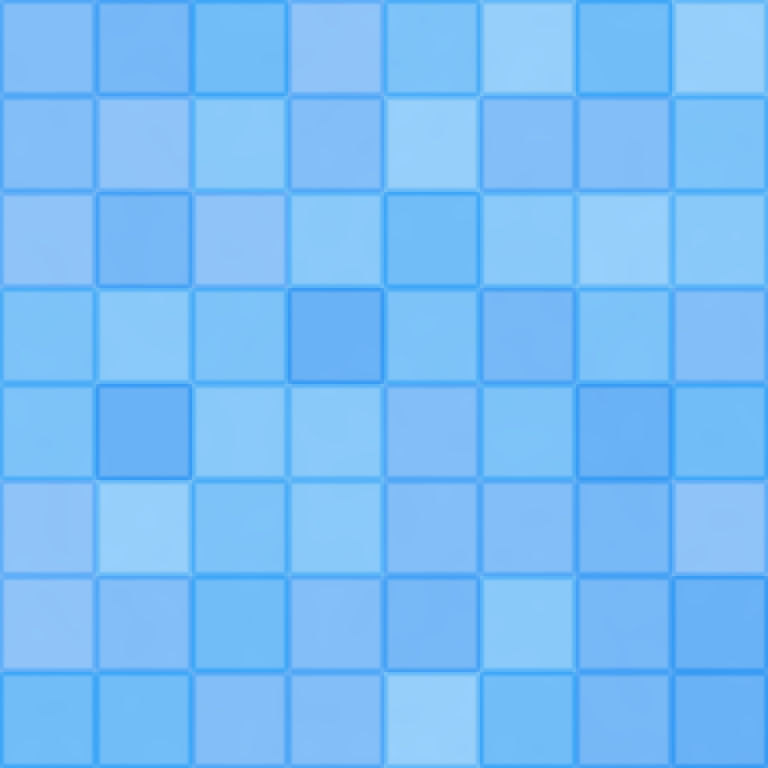
A WebGL 1 fragment shader for this pattern:

```glsl
precision highp float;
// Eight by eight grid of square pool tiles in varied light blues with soft darker seams.

uniform vec2 u_resolution;

#define TILES 8.0
#define LEVELS 8.0
#define SEAM_CORE 0.010
#define SEAM_FADE 0.066
#define CORNER_LIGHT 1.4
#define DARK_BLUE vec3(0.416, 0.698, 0.965)
#define LIGHT_BLUE vec3(0.588, 0.780, 0.977)
#define CYAN_SHIFT vec3(0.0, 0.032, 0.004)
#define SEAM_DROP vec3(0.195, 0.090, 0.010)
#define MOTTLE 0.006

float hash(vec2 p) {
    vec3 q = fract(vec3(p.xyx) * 0.1031);
    q += dot(q, q.yzx + 33.33);
    return fract((q.x + q.y) * q.z);
}

float cornerSlope(vec2 corner, vec2 offset) {
    float angle = 6.2832 * hash(corner + 71.0);
    return dot(vec2(cos(angle), sin(angle)), offset);
}

float gradientNoise(vec2 p) {
    vec2 i = floor(p);
    vec2 f = fract(p);
    vec2 w = f * f * (3.0 - 2.0 * f);
    float low = mix(cornerSlope(i, f),
                    cornerSlope(i + vec2(1.0, 0.0), f - vec2(1.0, 0.0)), w.x);
    float high = mix(cornerSlope(i + vec2(0.0, 1.0), f - vec2(0.0, 1.0)),
                     cornerSlope(i + 1.0, f - 1.0), w.x);
    return mix(low, high, w.y);
}

// Stepped blues: odd levels lean to cyan, even levels to violet
vec3 glazeColor(vec2 cell) {
    float level = floor(hash(cell + 17.0) * LEVELS);
    vec3 glaze = mix(DARK_BLUE, LIGHT_BLUE, level / (LEVELS - 1.0));
    return glaze + CYAN_SHIFT * mod(level, 2.0);
}

// Seam strength, easing off where two seams cross
float seamShade(vec2 local) {
    vec2 edge = 0.5 - abs(local - 0.5);
    vec2 s = 1.0 - smoothstep(SEAM_CORE, SEAM_FADE, edge);
    return s.x + s.y - CORNER_LIGHT * s.x * s.y;
}

vec3 tiledSurface(vec2 uv) {
    vec2 grid = uv * TILES;
    vec2 cell = mod(floor(grid), TILES);
    vec3 color = glazeColor(cell) - SEAM_DROP * seamShade(fract(grid));
    return color + MOTTLE * gradientNoise(grid * 2.5);
}

void main() {
    // 3 x 3 supersampling smooths the colour change between tiles
    vec3 sum = vec3(0.0);
    for (int y = 0; y < 3; y++) {
        for (int x = 0; x < 3; x++) {
            vec2 jitter = (vec2(float(x), float(y)) - 1.0) / 3.0;
            sum += tiledSurface((gl_FragCoord.xy + jitter) / u_resolution);
        }
    }
    gl_FragColor = vec4(sum / 9.0, 1.0);
}
```
